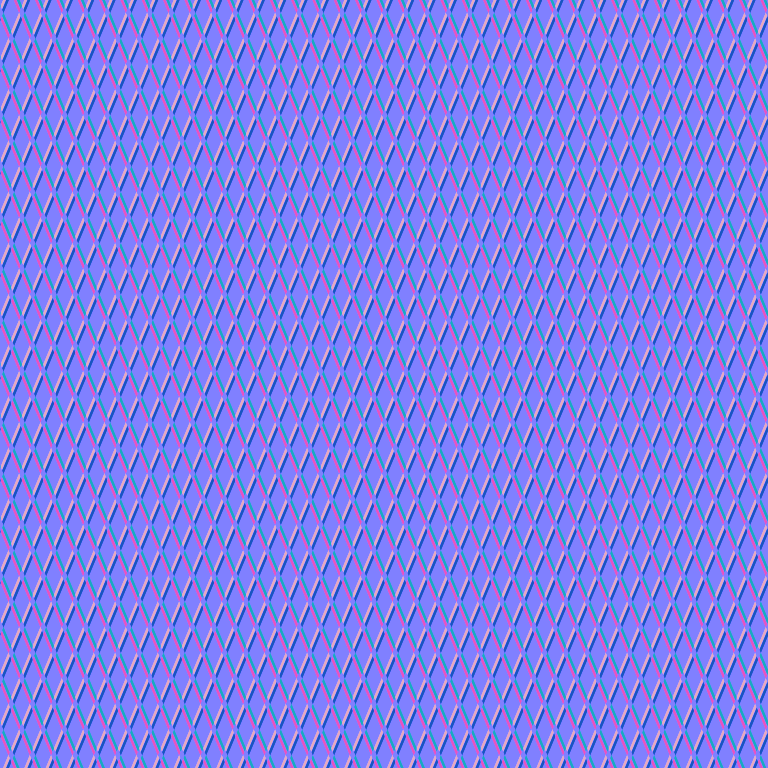
Write a three.js fragment shader that draws this texture map.

```glsl
// Tangent-space normal map of a diamond lattice of fine grooves, flat where they cross.
varying vec2 vUv;

// Signed offset from the nearest groove centre, in units of the groove pitch.
float grooveOffset(float phase) {
  return fract(phase + 0.5) - 0.5;
}

// 1 inside a groove, 0 on the flat surface.
float coverage(float offset) {
  return 1.0 - smoothstep(0.105, 0.165, abs(offset));
}

// Signed slope of the two bevels that meet in the middle of a groove.
float bevel(float offset) {
  return clamp(offset / 0.035, -1.0, 1.0) * coverage(offset);
}

void main() {
  // 36 repeats across and 15 up; whole numbers keep both diagonals seamless.
  vec2 cell = vUv * vec2(36.0, 15.0);
  float falling = grooveOffset(cell.x + cell.y - 0.78);
  float rising = grooveOffset(cell.x - cell.y - 0.28);

  // Each groove levels out where the other one passes.
  float fallingSlope = bevel(falling) * (1.0 - coverage(rising));
  float risingSlope = bevel(rising) * (1.0 - coverage(falling));

  // Tilt towards the groove centre, with the green axis pointing down.
  vec2 across = normalize(vec2(36.0, 15.0));
  vec2 tilt = fallingSlope * vec2(-across.x, across.y) - risingSlope * across;
  vec3 normal = normalize(vec3(1.75 * tilt, 1.0));

  gl_FragColor = vec4(normal * 0.5 + 0.5, 1.0);
}
```
